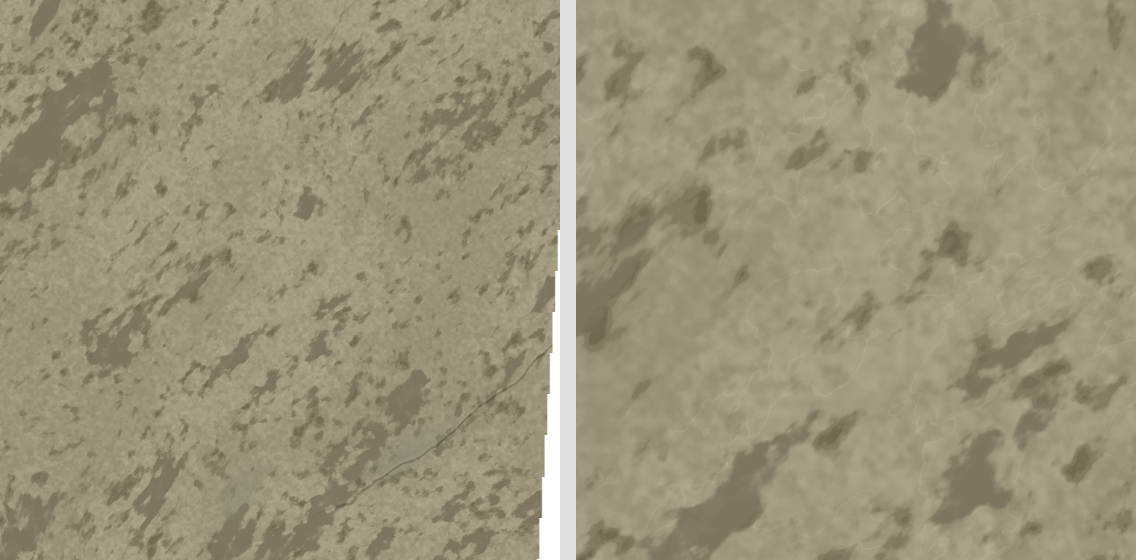
Left: the whole. Right: its middle third, enlarged.
Write a Shadertoy shader that draws this texture.

```glsl
// Weathered olive-tan ground seen from above, with diagonal dark scrub and a stepped white edge.

float hash(vec2 p) {
    vec3 h = fract(vec3(p.xyx) * 0.1031);
    h += dot(h, h.yzx + 33.33);
    return fract((h.x + h.y) * h.z);
}

float noise(vec2 p) {
    vec2 cell = floor(p), f = fract(p);
    f = f * f * (3.0 - 2.0 * f);
    return mix(mix(hash(cell), hash(cell + vec2(1, 0)), f.x),
               mix(hash(cell + vec2(0, 1)), hash(cell + vec2(1, 1)), f.x), f.y);
}

float fbm(vec2 p) {
    float sum = 0.0, weight = 0.533;
    for (int i = 0; i < 4; i++) {
        sum += weight * noise(p);
        p = mat2(1.6, 1.2, -1.2, 1.6) * p + 17.3;
        weight *= 0.5;
    }
    return sum;
}

vec2 turn(vec2 p, float angle) {
    float c = cos(angle), s = sin(angle);
    return vec2(c * p.x + s * p.y, c * p.y - s * p.x);
}

// Soft ellipse whose long axis points along angle
float blob(vec2 p, vec2 center, float angle, vec2 radii) {
    vec2 d = turn(p - center, angle) / radii;
    return exp(-dot(d, d));
}

void mainImage(out vec4 fragColor, in vec2 fragCoord) {
    vec2 p = fragCoord / iResolution.xy;
    float pixel = 1.0 / iResolution.x;

    // Bent coordinates: x runs along the diagonal grain
    vec2 bend = vec2(noise(p * 5.0), noise(p * 5.0 + 40.0)) - 0.5;
    vec2 q = turn(p + 0.06 * bend, 0.88) + 3.0;

    // Where scrub gathers, and the bare ground between
    float scrub = 1.1 * blob(p, vec2(0.09, 0.84), 1.1, vec2(0.26, 0.12))
                + 0.95 * blob(p, vec2(0.60, 0.20), 0.72, vec2(0.42, 0.13))
                + 0.5 * blob(p, vec2(0.25, 0.10), 0.6, vec2(0.20, 0.10))
                + 0.4 * blob(p, vec2(0.80, 0.76), 0.8, vec2(0.30, 0.13))
                + 0.45 * blob(p, vec2(0.24, 0.40), 0.8, vec2(0.24, 0.07))
                + 0.3 * blob(p, vec2(0.42, 0.68), 0.9, vec2(0.40, 0.07))
                - 0.5 * blob(p, vec2(0.57, 0.66), 0.3, vec2(0.16, 0.09))
                - 0.5 * blob(p, vec2(0.10, 0.50), 0.6, vec2(0.22, 0.09))
                - 0.4 * blob(p, vec2(0.92, 0.52), 0.9, vec2(0.18, 0.09));

    // Smooth dry channel winding up through the lower half
    float channelX = 0.37 + 0.45 * p.y - 0.03 * cos(p.y * 14.0);
    float channel = smoothstep(0.035, 0.012, abs(p.x - channelX)) * smoothstep(0.62, 0.45, p.y);
    scrub -= 0.8 * channel;

    float streak = fbm(q * vec2(7.0, 21.0));
    float grain = fbm(q * vec2(48.0, 72.0));
    float fine = fbm(p * 110.0 + 9.0);
    float broad = fbm(q * vec2(5.0, 9.0) + 60.0);

    // Bare soil
    float tone = 0.55 * fine + 0.45 * broad;
    vec3 color = mix(vec3(0.605, 0.57, 0.475), vec3(0.65, 0.615, 0.515), smoothstep(0.40, 0.63, tone));
    color += 0.05 * (noise(p * 190.0) - 0.5);

    // Pale threads
    float thread = abs(fbm(q * vec2(28.0, 42.0) + 80.0) - 0.5);
    color += 0.03 * smoothstep(0.025, 0.0, thread) * smoothstep(0.4, 0.6, broad);

    // Haze, crumbs and solid patches of scrub
    float level = grain + 0.5 * (streak - 0.5) + 0.18 * scrub;
    float patchLevel = streak + 0.2 * scrub + 0.3 * (grain - 0.5);
    color = mix(color, vec3(0.55, 0.525, 0.43), 0.6 * smoothstep(0.57, 0.67, level));
    color = mix(color, vec3(0.50, 0.47, 0.375), 0.85 * smoothstep(0.66, 0.73, level));
    color = mix(color, vec3(0.485, 0.455, 0.375), 0.85 * smoothstep(0.70, 0.78, patchLevel));
    color -= 0.07 * smoothstep(0.76, 0.86, level) * (1.0 - smoothstep(0.70, 0.78, patchLevel));

    // Grey-green damp ground
    float damp = blob(p, vec2(0.73, 0.19), 0.6, vec2(0.08, 0.025))
               + 0.7 * blob(p, vec2(0.43, 0.12), 0.9, vec2(0.06, 0.03));
    color = mix(color, vec3(0.53, 0.53, 0.455), 0.65 * damp);

    // Thin crack with a pale bank
    float crackY = 0.05 + 0.45 * (p.x - 0.52) + 0.55 * pow(max(p.x - 0.52, 0.0), 2.0);
    float crack = p.y - crackY - 0.035 * (fbm(p * 14.0) - 0.5);
    float reach = smoothstep(0.54, 0.64, p.x);
    color -= 0.10 * reach * smoothstep(0.0035, 0.001, abs(crack));
    color += 0.025 * reach * smoothstep(0.004, 0.0, abs(crack - 0.006));

    // Stepped white margin
    float stair = floor((0.59 - p.y) / 0.0735);
    float edge = p.y < 0.59 ? 0.996 - 0.0047 * stair : 1.1;
    color = mix(color, vec3(1.0), smoothstep(-pixel, pixel, p.x - edge));

    fragColor = vec4(color, 1.0);
}
```
